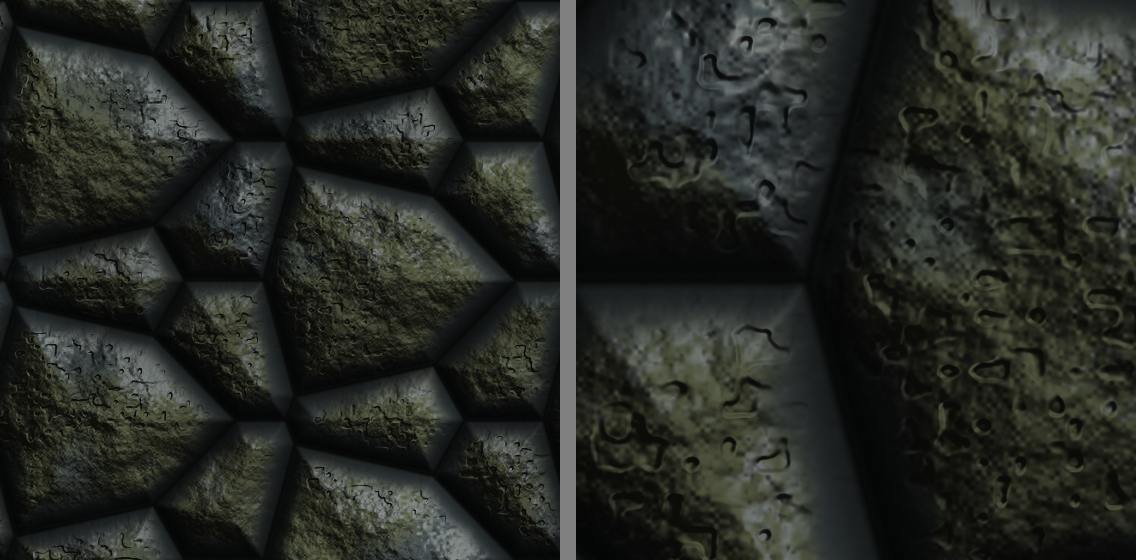
Left: the whole. Right: its middle third, enlarged.
Write a WebGL 1 fragment shader that draws this texture.

```glsl
precision highp float;
// Dark, damp cobbles: a staggered tiling of large hexagons, kites and wedges.
// Distance to the joints shapes each stone's dome; fractal noise roughens it
// and a light from the upper right picks out worn, pale mineral patches.
uniform vec2 u_resolution;

const float CELLS = 2.0;           // tiling columns across the canvas
const float COLUMN_X = 0.38;       // axis of the first column, in cells
const float DOME_RADIUS = 0.16;    // how fast a stone flattens inwards
const float DOME_STEP = 0.012;     // softness of the ridges
const float GRAIN_STEP = 0.004;    // sharpness of the grain
const float ROUGHNESS = 0.125;
const float PIT_DEPTH = 0.009;
const vec3 LIGHT = vec3(0.45, 0.55, 0.70);
const vec3 OLIVE = vec3(0.325, 0.345, 0.250);
const vec3 SLATE = vec3(0.250, 0.285, 0.295);
const vec3 PALE = vec3(0.430, 0.455, 0.445);
const vec3 JOINT = vec3(0.025, 0.027, 0.027);

// Upper outlines of the two symmetric stones, left to right
const vec2 HEX_LEFT = vec2(-0.4375, 0.0);
const vec2 HEX_TOP = vec2(-0.3255, 0.414);
const vec2 HEX_SHOULDER = vec2(0.169, 0.302);
const vec2 HEX_RIGHT = vec2(0.4635, 0.0);
const vec2 KITE_LEFT = vec2(-0.359, 0.0);
const vec2 KITE_LOW = vec2(-0.3255, 0.086);
const vec2 KITE_HIGH = vec2(0.169, 0.198);
const vec2 KITE_RIGHT = vec2(0.281, 0.0);

float hash(vec2 p) {
  vec3 q = fract(vec3(p.xyx) * 0.1031);
  q += dot(q, q.yzx + 33.33);
  return fract((q.x + q.y) * q.z);
}

float noise(vec2 p) {
  vec2 i = floor(p), f = fract(p);
  f = f * f * (3.0 - 2.0 * f);
  return mix(mix(hash(i), hash(i + vec2(1.0, 0.0)), f.x),
             mix(hash(i + vec2(0.0, 1.0)), hash(i + 1.0), f.x), f.y);
}

float fbm(vec2 p) {
  float sum = 0.0, gain = 0.5;
  for (int i = 0; i < 6; i++) {
    sum += gain * noise(p);
    p = mat2(1.6, 1.2, -1.2, 1.6) * p + 17.3;
    gain *= 0.5;
  }
  return sum;
}

// Signed distance to the line a-b, positive below it
float below(vec2 p, vec2 a, vec2 b) {
  vec2 e = normalize(b - a);
  return dot(p - a, vec2(e.y, -e.x));
}

float outline(vec2 p, vec2 a, vec2 b, vec2 c, vec2 d) {
  return min(below(p, a, b), min(below(p, b, c), below(p, c, d)));
}

// Distance from a point to the nearest joint of its stone
float jointDistance(vec2 p) {
  float inside = -1.0, rowLine = 1.0;
  float firstColumn = floor(p.x - COLUMN_X);
  for (int i = 0; i < 2; i++) {
    float column = firstColumn + float(i);
    float x = p.x - COLUMN_X - column;
    float hexY = abs(fract(p.y + 0.5 * column) - 0.5);
    float kiteY = 0.5 - hexY;
    float hex = outline(vec2(x, hexY), HEX_LEFT, HEX_TOP, HEX_SHOULDER, HEX_RIGHT);
    float kite = outline(vec2(x, kiteY), KITE_LEFT, KITE_LOW, KITE_HIGH, KITE_RIGHT);
    inside = max(inside, max(hex, kite));
    rowLine = min(hexY, kiteY);
  }
  // Wedges fill the space that hexagons and kites leave
  return inside > 0.0 ? inside : min(-inside, rowLine);
}

float dome(vec2 p) {
  return DOME_RADIUS * (1.0 - exp(-jointDistance(p) / DOME_RADIUS));
}

float grain(vec2 p) {
  float pitted = smoothstep(0.40, 0.70, noise(p * 3.1 + 40.0));
  float pits = smoothstep(0.62, 0.85, noise(p * 46.0));
  return ROUGHNESS * fbm(p * 5.0 + 9.0) - PIT_DEPTH * pitted * pits;
}

void main() {
  vec2 p = CELLS * gl_FragCoord.xy / u_resolution.y;
  vec3 light = normalize(LIGHT);
  float d = jointDistance(p);

  // Slopes of the dome and of the grain, which fades out at the joints
  vec2 s = vec2(DOME_STEP, 0.0), g = vec2(GRAIN_STEP, 0.0);
  vec2 domeSlope = vec2(dome(p + s.xy) - dome(p - s.xy),
                        dome(p + s.yx) - dome(p - s.yx)) / (2.0 * DOME_STEP);
  vec2 grainSlope = (vec2(grain(p + g.xy), grain(p + g.yx)) - grain(p)) / GRAIN_STEP;
  float patches = fbm(p * 6.0 + 61.0);
  float speckle = noise(p * 85.0);
  float rough = smoothstep(0.015, 0.10, d + 0.12 * (patches - 0.5));
  vec3 normal = normalize(vec3(-domeSlope - grainSlope * mix(0.12, 1.0, rough), 1.0));

  // Stone colour: slate rims, olive tops, pale wear on lit slopes
  float lit = dot(-domeSlope, light.xy);
  float wear = rough * smoothstep(0.12, 0.50,
      lit + 1.1 * (patches - 0.5) + 0.45 * (speckle - 0.5));
  float olive = rough * smoothstep(0.25, 0.60, noise(p * 3.7 + 5.0) + 0.15 - 0.5 * lit);
  vec3 stone = mix(mix(SLATE, OLIVE, olive), PALE, wear);
  stone *= 0.82 + 0.36 * noise(p * 2.6 + 23.0);

  // Light, damp glint and shade in the joints
  float diffuse = max(dot(normal, light), 0.0);
  float glint = pow(max(dot(normal, normalize(light + vec3(0.0, 0.0, 1.0))), 0.0), 24.0);
  float shade = mix(0.45, 1.0, smoothstep(0.0, 0.10, d));
  vec3 color = stone * (0.14 + 0.90 * pow(diffuse, 1.6)) * shade;
  color += PALE * glint * (0.03 + 0.16 * wear) * shade;
  color = mix(JOINT, color, smoothstep(-0.002, 0.014, d));
  gl_FragColor = vec4(color, 1.0);
}
```
